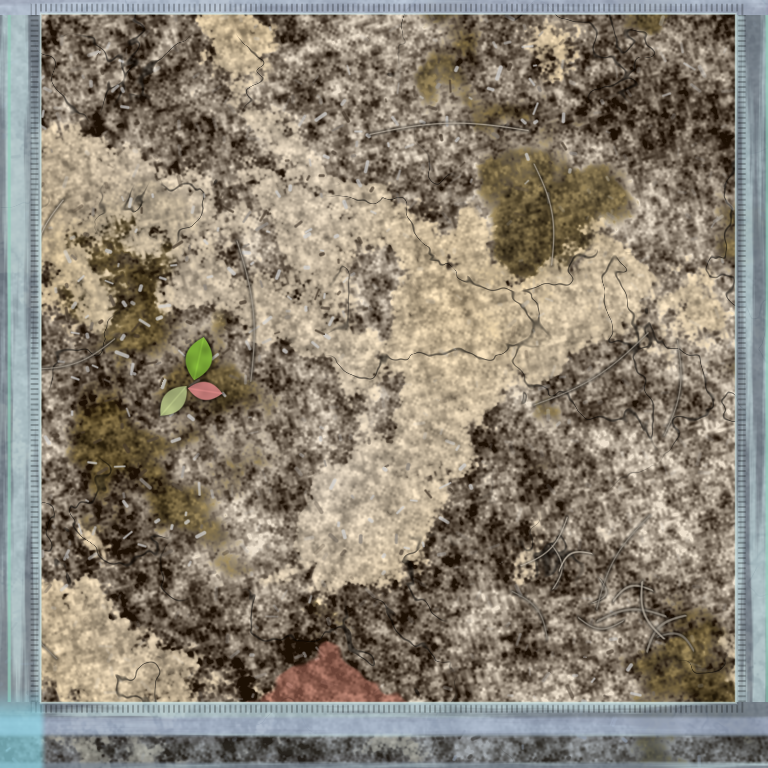
Write a WebGL 1 fragment shader that draws this texture.

```glsl
precision highp float;
// Crumbly brown soil with sand, moss, litter and a seedling in a clear ruler frame.
uniform vec2 u_resolution;

#define GRAIN 0.78
#define PATCH 1.15
#define BRIGHTNESS 0.43
#define SAND_LEVEL 0.60
#define MOSS_LEVEL 0.65
#define CHIP_CELLS 46.0
#define CHIP_SHARE 0.55
#define TICKS 150.0
#define TWIGS 22
#define FRAME_MIN vec2(0.054, 0.086)
#define FRAME_MAX vec2(0.957, 0.981)

const vec3 DARK_SOIL = vec3(0.27, 0.22, 0.17);
const vec3 PALE_SOIL = vec3(0.80, 0.75, 0.68);
const vec3 SAND = vec3(0.83, 0.74, 0.58);
const vec3 MOSS = vec3(0.36, 0.29, 0.12);
const vec3 STRAW = vec3(0.76, 0.72, 0.66);
const vec3 GLASS_DARK = vec3(0.45, 0.50, 0.55);
const vec3 GLASS_PALE = vec3(0.69, 0.78, 0.81);

float px;

float hash(vec2 p) { return fract(sin(dot(p, vec2(127.1, 311.7))) * 43758.5453); }
vec2 hash2(vec2 p) { return vec2(hash(p), hash(p + 37.3)); }

float noise(vec2 p) {
  vec2 i = floor(p), f = fract(p);
  f = f * f * (3.0 - 2.0 * f);
  return mix(mix(hash(i), hash(i + vec2(1, 0)), f.x),
             mix(hash(i + vec2(0, 1)), hash(i + vec2(1, 1)), f.x), f.y);
}

float fbm(vec2 p) {
  float sum = 0.0, amp = 0.533;
  for (int i = 0; i < 4; i++) {
    sum += amp * noise(p);
    p = mat2(1.6, 1.2, -1.2, 1.6) * p + 7.1;
    amp *= 0.5;
  }
  return sum;
}

float fill(float d, float soft) { return 1.0 - smoothstep(-soft, soft, d); }

float segment(vec2 p, vec2 a, vec2 d) {
  p -= a;
  return length(p - d * clamp(dot(p, d) / dot(d, d), 0.0, 1.0));
}

// Small straight flakes, one per cell: coverage and tone
vec2 chips(vec2 p) {
  vec2 g = p * CHIP_CELLS, best = vec2(0.0);
  for (int y = -1; y <= 1; y++) for (int x = -1; x <= 1; x++) {
    vec2 id = floor(g) + vec2(x, y), r = hash2(id + 5.7);
    float angle = 6.283 * hash(id + 11.0);
    vec2 dir = vec2(cos(angle), sin(angle)) * (0.12 + 0.6 * r.x * r.x);
    float c = fill(segment(g, id + r, dir) - 0.05 - 0.07 * r.y, px * CHIP_CELLS);
    c *= step(hash(id + 23.0), CHIP_SHARE);
    if (c > best.x) best = vec2(c, hash(id + 41.0));
  }
  return best;
}

vec3 soil(vec2 p) {
  vec2 q = p + 0.09 * (vec2(fbm(p * 9.0), fbm(p * 9.0 + 31.0)) - 0.5);
  mat2 turn = mat2(0.8, 0.6, -0.6, 0.8);
  float grain = noise(q * 62.0) + noise(turn * p * 135.0)
              + 0.9 * noise(turn * turn * p * 270.0) - 1.45;
  float tone = BRIGHTNESS + PATCH * (fbm(q * 6.0 + 3.0) - 0.5)
             + 0.5 * (noise(q * 23.0) - 0.5) + GRAIN * grain;
  vec3 col = mix(DARK_SOIL, PALE_SOIL, clamp(tone, -0.3, 1.25));

  // Moss hollows, then sandy crusts gathered around the middle
  float moss = smoothstep(MOSS_LEVEL, MOSS_LEVEL + 0.09, fbm(q * 7.0 + 50.0) + 0.05 * grain);
  col = mix(col, MOSS * (0.85 + 0.5 * grain), 0.7 * moss);
  vec2 c = (p - vec2(0.53, 0.55)) / vec2(0.2, 0.36);
  float crust = fbm(q * 6.5 + 17.0) + 0.1 * exp(-dot(c, c)) + 0.06 * grain;
  vec3 sand = mix(SAND, PALE_SOIL, noise(p * 5.0)) * (0.97 + 0.26 * grain);
  col = mix(col, sand, 0.82 * smoothstep(SAND_LEVEL, SAND_LEVEL + 0.06, crust));

  // Dark crevices and flakes
  float crack = abs(fbm(q * 10.0 + 80.0) - 0.5);
  col *= 1.0 - 0.5 * fill(crack - 0.007, 0.007) * smoothstep(0.45, 0.65, noise(p * 11.0));
  vec2 chip = chips(p);
  float litter = smoothstep(0.42, 0.62, fbm(p * 6.0 + 90.0));
  vec3 flake = mix(DARK_SOIL, vec3(0.82), smoothstep(0.2, 0.6, chip.y));
  return mix(col, flake, chip.x * (0.15 + 0.6 * litter));
}

// Bent twigs, half of them heaped at the lower right
vec3 twigs(vec3 col, vec2 p) {
  for (int i = 0; i < TWIGS; i++) {
    float k = float(i), heap = mod(k, 2.0);
    vec2 r = hash2(vec2(k, 3.0)), s = hash2(vec2(k, 9.0));
    vec2 a = mix(r, vec2(0.66, 0.13) + r * vec2(0.27, 0.17), heap);
    float angle = 6.283 * s.x, len = mix(0.07 + 0.16 * s.y, 0.03 + 0.06 * s.y, heap);
    vec2 dir = vec2(cos(angle), sin(angle));
    float bend = 0.012 * sin(dot(p - a, dir) / len * 3.14);
    float d = segment(p + bend * vec2(-dir.y, dir.x), a, dir * len);
    d -= mix(0.0008, 0.0017, heap * r.x);
    col *= 1.0 - 0.35 * fill(d - 0.002, 2.0 * px);
    col = mix(col, STRAW * (0.6 + 0.5 * r.y), 0.8 * fill(d, px));
  }
  return col;
}

// Pointed oval with a pale midrib
vec3 leaf(vec3 col, vec2 p, vec2 center, float angle, vec2 size, vec3 tint) {
  float c = cos(angle), s = sin(angle);
  vec2 q = mat2(c, -s, s, c) * (p - center) / size;
  float d = (abs(q.y) + 0.85 * q.x * q.x - 0.9) * size.y;
  col *= 1.0 - 0.35 * fill(d - 0.003, 0.003);
  tint *= 0.88 + 0.25 * noise(p * 90.0) + 0.12 * fill(abs(q.y) * size.y - 0.001, px);
  return mix(col, tint, fill(d, px));
}

// Streaked plastic with rulings and bright edges
vec3 frame(vec3 ground, vec2 p, float edge) {
  float side = step(FRAME_MIN.y, p.y) * step(p.y, FRAME_MAX.y);
  float streak = fbm(mix(p.yx, p, side) * vec2(75.0, 4.0));
  vec3 col = mix(GLASS_DARK, GLASS_PALE, smoothstep(0.34, 0.60, streak));
  col = mix(col, vec3(0.72, 0.77, 0.87), 0.7 * step(FRAME_MAX.y, p.y));
  col = mix(col, vec3(0.63, 0.69, 0.80), 0.75 * fill(abs(p.y - 0.055) - 0.011, 0.003));
  col = mix(col, ground * vec3(0.62, 0.68, 0.78), 0.85 * fill(abs(p.y - 0.024) - 0.017, 0.003));
  col = mix(col, ground, 0.13);
  float tick = smoothstep(0.2, 0.42, abs(fract(mix(p.x, p.y, side) * TICKS) - 0.5));
  col *= 1.0 - 0.25 * tick * fill(abs(edge - 0.009) - 0.005, px);
  col = mix(col, vec3(0.55, 0.82, 0.72), 0.6 * side * fill(abs(edge - 0.042) - 0.002, px));
  float corner = fill(p.x - 0.056, 0.006) * fill(p.y - 0.085, 0.025);
  col = mix(col, vec3(0.56, 0.84, 0.90), 0.7 * corner);
  return mix(col, vec3(0.84, 0.92, 0.90), 0.7 * fill(edge - 0.002, px));
}

void main() {
  vec2 p = gl_FragCoord.xy / u_resolution;
  px = 1.0 / min(u_resolution.x, u_resolution.y);
  vec3 ground = soil(p), col = twigs(ground, p);
  // Reddish shard and three-leaved seedling
  float shard = abs(p.x - 0.425) * 0.75 + p.y - 0.16 + 0.02 * (noise(p * 50.0) - 0.5);
  col = mix(col, vec3(0.72, 0.46, 0.39) * (0.7 + 0.5 * ground.g), 0.75 * fill(shard, 0.004));
  col = leaf(col, p, vec2(0.226, 0.478), 0.85, vec2(0.025, 0.015), vec3(0.63, 0.67, 0.46));
  col = leaf(col, p, vec2(0.267, 0.491), -0.15, vec2(0.022, 0.013), vec3(0.72, 0.45, 0.44));
  col = leaf(col, p, vec2(0.259, 0.533), 1.35, vec2(0.028, 0.019), vec3(0.45, 0.62, 0.20));
  vec2 d = max(FRAME_MIN - p, p - FRAME_MAX);
  float edge = max(d.x, d.y);
  gl_FragColor = vec4(clamp(mix(frame(ground, p, edge), col, fill(edge, px)), 0.0, 1.0), 1.0);
}
```
